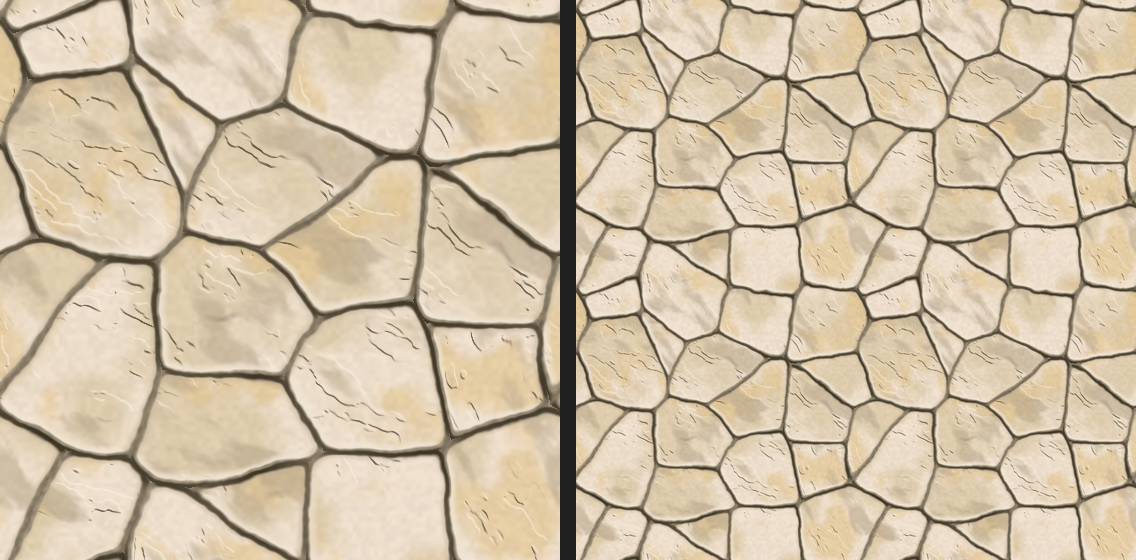
Left: one tile. Right: repeated 2 by 2.
A WebGL 1 fragment shader for this texture:

```glsl
precision highp float;

uniform vec2 u_resolution;

const vec2 GRID = vec2(4.0, 5.0);          // stones across and up
const float JITTER = 0.95;                 // scatter of stone centres
const float SIZE_SPREAD = 0.020;           // difference between big and small stones
const float CORNER_SHARPNESS = 170.0;
const float JOINT = 0.0075;                // half width of the mortar
const float WOBBLE = 0.040;                // waviness of the stone outlines
const vec2 LIGHT = vec2(0.55, 0.835);
const float RELIEF_STEP = 0.0035;
const vec3 PALE = vec3(0.930, 0.872, 0.800);
const vec3 WARM = vec3(0.870, 0.800, 0.680);
const vec3 OCHRE = vec3(0.880, 0.765, 0.560);
const vec3 TAN = vec3(0.730, 0.660, 0.550);
const vec3 MORTAR = vec3(0.600, 0.550, 0.465);
const vec3 SHADOW = vec3(0.215, 0.180, 0.120);
const vec3 RIM = vec3(0.965, 0.925, 0.865);

vec3 hash3(vec2 p) {
  vec3 h = fract(p.xyx * vec3(0.1031, 0.1030, 0.0973));
  h += dot(h, h.yxz + 33.33);
  return fract((h.xxy + h.yzz) * h.zyx);
}

// Value noise that wraps after a whole number of cells
float noise(vec2 p, float period) {
  vec2 i = floor(p), f = fract(p);
  f = f * f * (3.0 - 2.0 * f);
  float a = hash3(mod(i, period)).x;
  float b = hash3(mod(i + vec2(1.0, 0.0), period)).x;
  float c = hash3(mod(i + vec2(0.0, 1.0), period)).x;
  float d = hash3(mod(i + 1.0, period)).x;
  return mix(mix(a, b, f.x), mix(c, d, f.x), f.y);
}

float fbm(vec2 p, float period) {
  float sum = 0.0, amp = 0.516;
  for (int i = 0; i < 5; i++) {
    sum += amp * noise(p, period);
    p = p * 2.0 + 17.0;
    period *= 2.0;
    amp *= 0.5;
  }
  return sum;
}

// Centre and weight of the stone in a grid cell
vec3 site(vec2 cell) {
  vec3 h = hash3(mod(cell, GRID) + 11.0);
  return vec3((cell + 0.5 + JITTER * (h.xy - 0.5)) / GRID, SIZE_SPREAD * h.z);
}

// Layered rock: x is height with broken ledges, y is the bare grain
vec2 rock(vec2 p, float seed) {
  float angle = -0.75 + 1.1 * (seed - 0.5);
  float c = cos(angle), s = sin(angle);
  vec2 grain = vec2(c * p.x + s * p.y, c * p.y - s * p.x);
  float f = fbm(grain * vec2(6.0, 13.0) + 20.0 + 50.0 * seed, 512.0);
  float broken = smoothstep(0.42, 0.62, noise(p * 11.0 + 70.0 + 30.0 * seed, 512.0));
  float ledges = smoothstep(0.41, 0.44, f) + smoothstep(0.56, 0.59, f);
  return vec2(1.6 * f + 0.75 * broken * ledges, f);
}

void main() {
  vec2 uv = gl_FragCoord.xy / u_resolution;
  vec2 bend = vec2(fbm(uv * 7.0, 7.0), fbm(uv * 7.0 + 3.5, 7.0)) - 0.5;
  vec2 q = uv + WOBBLE * bend;
  vec2 base = floor(q * GRID);

  // Find the stone under this point
  float nearest = 10.0;
  vec2 home = base;
  vec3 stone = vec3(0.0);
  for (int y = -2; y <= 2; y++) {
    for (int x = -2; x <= 2; x++) {
      vec2 cell = base + vec2(float(x), float(y));
      vec3 s = site(cell);
      float d = dot(q - s.xy, q - s.xy) - s.z;
      if (d < nearest) {
        nearest = d;
        home = cell;
        stone = s;
      }
    }
  }

  // Rounded distance to the joint, and its outward direction
  float total = 1e-9;
  vec2 outward = vec2(0.0);
  for (int y = -2; y <= 2; y++) {
    for (int x = -2; x <= 2; x++) {
      vec3 s = site(base + vec2(float(x), float(y)));
      vec2 gap = s.xy - stone.xy;
      float len = length(gap);
      if (len > 0.0001) {
        float d = dot(q - s.xy, q - s.xy) - s.z;
        float w = exp(-CORNER_SHARPNESS * (d - nearest) / (2.0 * len));
        total += w;
        outward += w * gap / len;
      }
    }
  }
  float edge = -log(total) / CORNER_SHARPNESS;
  float facing = dot(outward / total, LIGHT);

  // Stone colour
  vec2 local = q - stone.xy;
  float seed = hash3(mod(home, GRID) + 47.0).y;
  vec2 here = rock(local, seed);
  float slope = rock(local + LIGHT * RELIEF_STEP, seed).x - here.x;
  float mottle = fbm(local * 6.0 + 30.0 + 40.0 * seed, 512.0);
  float stain = fbm(local * 8.0 + 90.0 + 40.0 * seed, 512.0);
  float grit = noise(local * 110.0 + 200.0, 512.0);
  vec3 color = mix(PALE, WARM, smoothstep(0.40, 0.66, mottle + 0.22 * (seed - 0.5)));
  color = mix(color, OCHRE, 0.65 * smoothstep(0.52, 0.72, stain));
  color = mix(color, TAN, 0.6 * smoothstep(0.58, 0.74, here.y));
  color *= 1.0 + 0.05 * (grit - 0.5);
  color = mix(color, SHADOW, 0.75 * smoothstep(0.10, 1.0, slope));
  color = mix(color, RIM, 0.6 * smoothstep(0.05, 0.6, -slope));

  // Worn border with a bright lower lip
  float lip = smoothstep(0.1, 0.7, -facing) * (1.0 - smoothstep(0.008, 0.022, edge));
  color = mix(color, TAN, 0.45 * (1.0 - smoothstep(0.005, 0.017, edge)));
  color = mix(color, RIM, 0.75 * lip);

  // Mortar and the shadow along the joint
  float uneven = noise(uv * 13.0, 13.0);
  float width = JOINT * (0.6 + 0.7 * uneven);
  float mortar = 1.0 - smoothstep(width - 0.003, width + 0.002, edge);
  color = mix(color, MORTAR * (0.9 + 0.2 * grit), mortar);
  float side = edge * sign(facing);
  float core = 1.0 - smoothstep(0.0015, 0.0065, abs(side - 0.0015));
  float depth = mix(0.25, 1.0, smoothstep(0.2, 0.75, abs(facing))) * (0.6 + 0.4 * uneven);
  color = mix(color, SHADOW, core * depth);

  gl_FragColor = vec4(color, 1.0);
}
```
